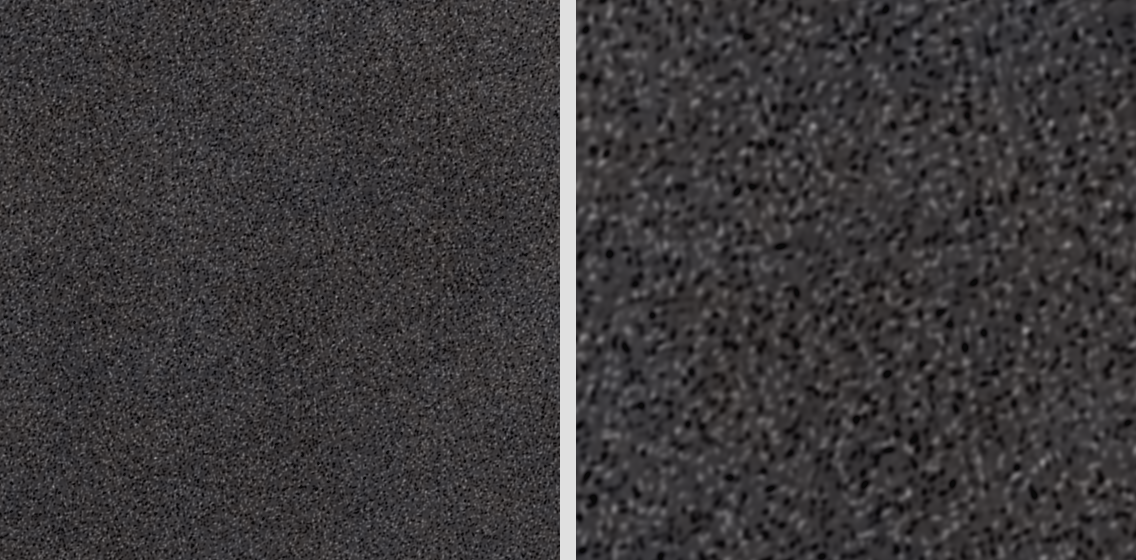
Left, the full canvas; right, a detail of the centre.
This texture is drawn by a WebGL 1 fragment shader. Its source:

```glsl
precision highp float;
// Charcoal suede: fine soft nap of slanted dark and light grains with faint mottling.

uniform vec2 u_resolution;

#define BASE_COLOR vec3(0.226, 0.216, 0.222)
#define GRAINS 198.0        // fine grains across the canvas
#define COARSE_GRAINS 112.0 // larger tufts, mostly near the top
#define CONTRAST 0.188
#define COARSE_CONTRAST 0.05
#define SHARPNESS 2.7       // higher gives tighter grains
#define HALO 0.6            // opposite-toned rim around each grain
#define STRETCH 1.2         // elongation of a grain
#define LEAN 1.0            // mean grain angle in radians
#define LEAN_SPREAD 2.0
#define MOTTLE 0.022
#define TINT 0.014

vec3 hash3(vec2 cell) {
  vec3 q = fract(cell.xyx * vec3(0.1031, 0.1030, 0.0973));
  q += dot(q, q.yxz + 33.33);
  return fract((q.xxy + q.yzz) * q.zyx);
}

// Smooth value noise in -1..1
float valueNoise(vec2 p) {
  vec2 i = floor(p);
  vec2 f = fract(p);
  f = f * f * (3.0 - 2.0 * f);
  float low = mix(hash3(i).x, hash3(i + vec2(1.0, 0.0)).x, f.x);
  float high = mix(hash3(i + vec2(0.0, 1.0)).x, hash3(i + 1.0).x, f.x);
  return 2.0 * mix(low, high, f.y) - 1.0;
}

// Sum of scattered, slanted grains, each darker or lighter than the base
float grainField(vec2 p) {
  vec2 home = floor(p);
  float sum = 0.0;
  for (int y = -2; y <= 2; y++) {
    for (int x = -2; x <= 2; x++) {
      vec2 cell = home + vec2(float(x), float(y));
      vec3 place = hash3(cell + 17.0);
      float turn = hash3(cell + 431.0).y - 0.5;
      float angle = LEAN + LEAN_SPREAD * turn;
      vec2 along = vec2(cos(angle), sin(angle));
      vec2 d = p - cell - place.xy;
      vec2 local = vec2(dot(d, along) / STRETCH,
                        dot(d, vec2(-along.y, along.x)) * STRETCH);
      float u = SHARPNESS * dot(local, local);
      sum += (2.0 * place.z - 1.0) * (1.0 - HALO * u) * exp(-u);
    }
  }
  return sum;
}

void main() {
  vec2 uv = gl_FragCoord.xy / min(u_resolution.x, u_resolution.y);

  // Nap: fine grain everywhere, coarser tufts toward the top
  float tufts = mix(0.4, 1.0, smoothstep(0.3, 0.9, uv.y));
  float tone = CONTRAST * grainField(uv * GRAINS);
  tone += COARSE_CONTRAST * tufts * grainField(uv * COARSE_GRAINS + 300.0);

  // Broad light and brushed patches
  float patches = 0.6 * valueNoise(uv * 6.0 + 40.0)
                + 0.4 * valueNoise(uv * 19.0 + 90.0);
  tone += MOTTLE * (patches + 0.6 * (uv.x + uv.y - 1.0));

  // Slight drift between warm and cool grey
  float warmth = 0.5 * valueNoise(uv * 9.0 + 150.0)
               + 0.5 * valueNoise(uv * 45.0 + 210.0);
  vec3 color = BASE_COLOR + tone + TINT * warmth * vec3(0.6, 0.0, -0.8);

  gl_FragColor = vec4(clamp(color, 0.03, 0.6), 1.0);
}
```
